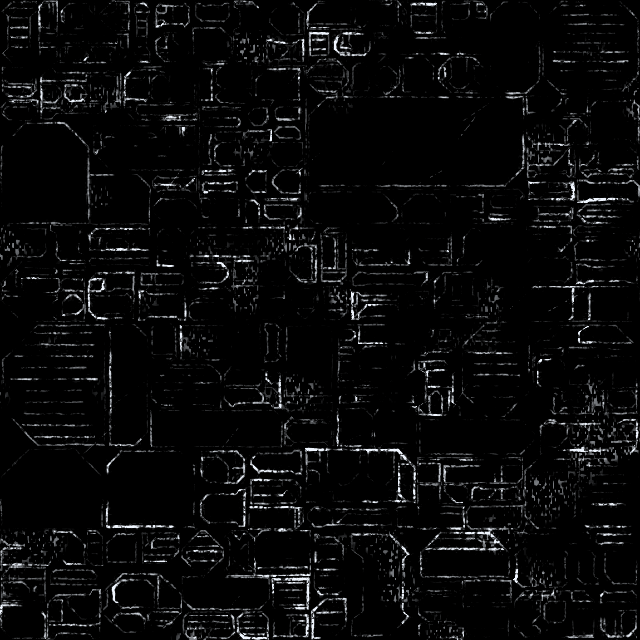
Write a three.js fragment shader that draws this texture map.

```glsl
varying vec2 vUv;

const vec3 BARE_METAL = vec3(0.94, 0.965, 1.0);

struct Panel {
  vec2 center;
  vec2 extent;
  float id;
};

float hash(vec2 p) {
  vec3 q = fract(p.xyx * 0.1031);
  q += dot(q, q.yzx + 33.33);
  return fract((q.x + q.y) * q.z);
}

float noise(vec2 p) {
  vec2 i = floor(p);
  vec2 f = fract(p);
  f = f * f * (3.0 - 2.0 * f);
  return mix(mix(hash(i), hash(i + vec2(1.0, 0.0)), f.x),
             mix(hash(i + vec2(0.0, 1.0)), hash(i + 1.0), f.x), f.y);
}

// Cut the canvas again and again, keeping the piece that holds p
Panel findPanel(vec2 p, float seed, float minArea, float stopChance) {
  vec2 lo = vec2(0.0);
  vec2 hi = vec2(1.0);
  float id = 1.0;
  for (int i = 0; i < 10; i++) {
    vec2 size = hi - lo;
    if (size.x * size.y < minArea) break;
    if (i > 4 && hash(vec2(id, seed + 1.0)) < stopChance) break;
    float ratio = mix(0.28, 0.72, hash(vec2(id, seed + 2.0)));
    bool cutAcross = size.x > size.y * mix(0.7, 2.4, hash(vec2(id, seed + 3.0)));
    vec2 cut = mix(lo, hi, ratio);
    bool upper = cutAcross ? p.x > cut.x : p.y > cut.y;
    if (cutAcross) {
      if (upper) lo.x = cut.x; else hi.x = cut.x;
    } else {
      if (upper) lo.y = cut.y; else hi.y = cut.y;
    }
    id = id * 2.0 + (upper ? 1.0 : 0.0);
  }
  float margin = mix(0.0005, 0.007, hash(vec2(id, seed + 4.0)));
  return Panel(0.5 * (lo + hi), 0.5 * (hi - lo) - margin, id);
}

// Box with cut corners and, on some panels, a narrow waist
float panelDistance(vec2 q, vec2 extent, vec2 key) {
  float waist = 0.35 * step(0.72, hash(key + 11.0));
  vec2 along = abs(q) / extent;
  if (extent.y > extent.x) extent.x *= 1.0 - waist * (1.0 - smoothstep(0.5, 0.72, along.y));
  else extent.y *= 1.0 - 0.6 * waist * (1.0 - smoothstep(0.6, 0.75, along.x));
  float cornerKey = hash(key + 20.0 + 3.0 * step(0.0, q.y) + step(0.0, q.x));
  float chamfer = step(0.5, cornerKey) * min(extent.x, extent.y) * mix(0.3, 0.9, hash(key + 14.0));
  vec2 d = abs(q) - extent;
  return max(max(d.x, d.y), (d.x + d.y + chamfer) * 0.7071);
}

// surface.x is patchy wear, surface.y is fine grain
float wornLine(float d, vec2 surface, float strength) {
  d = abs(d);
  float width = mix(0.0004, 0.0026, surface.x * surface.x * strength);
  float core = 1.0 - smoothstep(width * 0.4, width + 0.0015, d);
  float chips = mix(0.15, 1.0, smoothstep(0.3, 0.7, surface.y + 0.4 * (surface.x - 0.5)));
  float dust = exp(-d / 0.005) * smoothstep(0.58, 0.82, surface.y) * surface.x;
  return strength * (core * chips + 0.45 * dust) * smoothstep(0.27, 0.66, surface.x);
}

float panelEdge(vec2 q, Panel panel, float d, float seed, vec2 surface) {
  vec2 gap = abs(q) - panel.extent;
  float side = gap.x > gap.y ? 2.0 + step(0.0, q.x) : step(0.0, q.y);
  float sideWear = mix(0.15, 1.0, hash(vec2(panel.id, seed + 30.0 + side)));
  float panelWear = mix(0.35, 1.3, hash(vec2(panel.id, seed + 40.0)));
  return wornLine(d, surface, panelWear * sideWear);
}

// Stacked horizontal grooves of uneven length
float grooves(vec2 q, Panel panel, float d, vec2 surface) {
  float pitch = mix(0.009, 0.022, hash(vec2(panel.id, 51.0)));
  float row = floor(q.y / pitch);
  float rowKey = hash(vec2(panel.id, row + 80.0));
  float reach = panel.extent.x * mix(0.5, 0.95, rowKey);
  float inside = (1.0 - smoothstep(reach - 0.003, reach, abs(q.x))) * step(d, -0.004);
  float offset = (fract(q.y / pitch) - 0.5) * pitch;
  return inside * wornLine(offset, surface, mix(0.15, 0.75, rowKey));
}

float scratches(vec2 p, float cells) {
  float sum = 0.0;
  for (int y = -1; y <= 1; y++) {
    for (int x = -1; x <= 1; x++) {
      vec2 cell = floor(p * cells) + vec2(float(x), float(y));
      vec2 start = (cell + vec2(hash(cell + 61.0), hash(cell + 67.0))) / cells;
      float angle = mix(0.4, 1.2, hash(cell + 71.0));
      vec2 dir = vec2(cos(angle), sin(angle));
      float span = mix(0.02, 0.11, hash(cell + 73.0));
      vec2 q = p - start;
      float d = length(q - dir * clamp(dot(q, dir), 0.0, span));
      sum += (1.0 - smoothstep(0.0002, 0.0015, d)) * hash(cell + 79.0);
    }
  }
  return sum;
}

void main() {
  vec2 p = vUv;
  vec2 surface = vec2(0.6 * noise(p * 21.0) + 0.4 * noise(p * 75.0 + 9.0),
                      0.6 * noise(p * 270.0) + 0.4 * noise(p * 510.0 + 5.0));
  vec2 warped = p + 0.0016 * (vec2(noise(p * 60.0 + 31.0), noise(p * 60.0 + 57.0)) - 0.5);

  // Main plating
  Panel plate = findPanel(warped, 3.0, 0.0045, 0.24);
  vec2 q = warped - plate.center;
  float d = panelDistance(q, plate.extent, vec2(plate.id, 3.0));
  float wear = panelEdge(q, plate, d, 3.0, surface);

  // Fittings and grooves on some plates
  float kind = hash(vec2(plate.id, 47.0));
  if (kind > 0.5) {
    Panel fitting = findPanel(warped, 140.0, 0.0024, 0.1);
    vec2 r = warped - fitting.center;
    float e = panelDistance(r, fitting.extent, vec2(fitting.id, 140.0));
    wear += 0.9 * step(d, -0.002) * panelEdge(r, fitting, e, 140.0, surface);
  } else if (kind > 0.33) {
    wear += grooves(q, plate, d, surface);
  }

  // Scratches and dusty patches
  wear += 0.3 * scratches(p, 7.0) * smoothstep(0.4, 0.7, surface.y) * smoothstep(0.35, 0.6, surface.x);
  float patchMask = smoothstep(0.72, 0.9, noise(p * 13.0 + 17.0));
  wear += 0.45 * patchMask * smoothstep(0.62, 0.9, noise(p * vec2(340.0, 210.0)));

  float light = clamp((wear - 0.03) * 1.2, 0.0, 1.0);
  gl_FragColor = vec4(BARE_METAL * light, 1.0);
}
```
